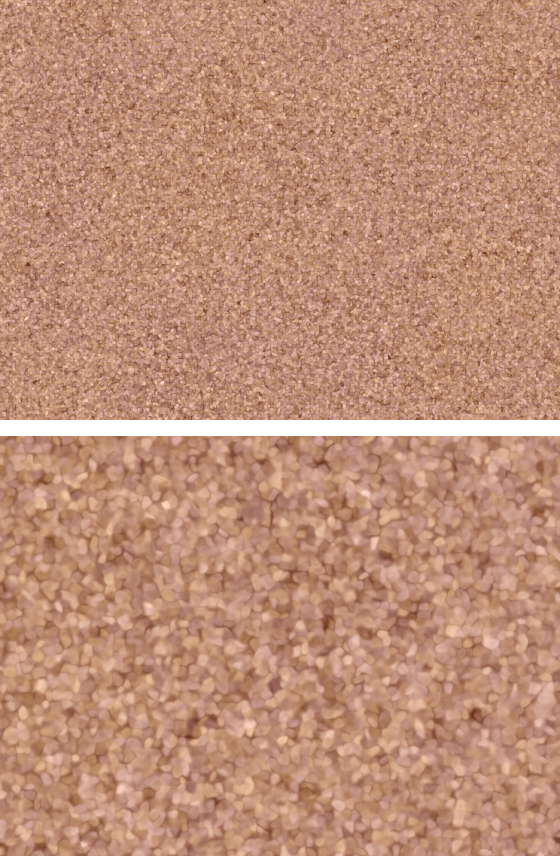
Top, the full canvas; bottom, a detail of the centre.
This texture is drawn by a Shadertoy shader. Its source:

```glsl
// Fine pinkish sandstone: packed soft-edged grains with shadow specks and faint broad mottling.

const vec3 SAND = vec3(0.758, 0.567, 0.474);
const vec3 TONE_AXIS = vec3(0.90, 1.00, 0.99);
const vec3 OCHRE_AXIS = vec3(0.15, 0.10, -1.00);
const float GRAINS_PER_HEIGHT = 138.0;
const float EDGE_SOFTNESS = 0.15;

vec3 hash3(vec2 p, float seed) {
    vec3 q = fract(vec3(p.xyx + seed) * vec3(0.1031, 0.1030, 0.0973));
    q += dot(q, q.yxz + 33.33);
    return fract((q.xxy + q.yzz) * q.zyx);
}

float cornerGradient(vec2 cell, vec2 offset, float seed) {
    float angle = 6.2832 * hash3(cell, seed).x;
    return dot(vec2(cos(angle), sin(angle)), offset);
}

// Gradient noise, roughly -0.7 to 0.7
float gradientNoise(vec2 p, float seed) {
    vec2 i = floor(p), f = fract(p);
    vec2 u = f * f * f * (f * (f * 6.0 - 15.0) + 10.0);
    vec2 e = vec2(0.0, 1.0);
    float bottom = mix(cornerGradient(i, f, seed),
                       cornerGradient(i + e.yx, f - e.yx, seed), u.x);
    float top = mix(cornerGradient(i + e.xy, f - e.xy, seed),
                    cornerGradient(i + e.yy, f - e.yy, seed), u.x);
    return mix(bottom, top, u.y);
}

float fractalNoise(vec2 p, float seed) {
    float sum = 0.0, amplitude = 0.6;
    for (int octave = 0; octave < 4; octave++) {
        sum += amplitude * gradientNoise(p, seed + float(octave) * 7.0);
        p = p * 2.03 + 11.7;
        amplitude *= 0.55;
    }
    return sum;
}

// Tone and ochre shift of one grain, with rare dark and pale minerals
vec2 grainPaint(vec2 cell) {
    vec3 h = hash3(cell, 41.0), rare = hash3(cell, 73.0);
    float tone = 0.175 * (h.x + h.y - 1.0);
    tone -= 0.22 * rare.y * step(0.985, rare.x);
    tone += 0.14 * rare.y * step(0.965, rare.z);
    return vec2(tone, 0.08 * (h.z - 0.5));
}

// Distance to a grain centre, stretched along its own axis
float grainDistance(vec2 offset, vec3 shape) {
    float angle = 3.1416 * shape.x;
    vec2 axis = vec2(cos(angle), sin(angle));
    vec2 local = vec2(dot(offset, axis), dot(offset, vec2(-axis.y, axis.x)));
    float stretch = mix(1.0, 1.35, shape.y);
    return length(local * vec2(1.0 / stretch, stretch)) - 0.25 * (shape.z - 0.5);
}

// Packed grains: x = tone, y = ochre shift, z = shade between grains
vec3 grainLayer(vec2 p, float softness) {
    vec2 home = floor(p), paint = vec2(0.0);
    float total = 0.0, nearest = 9.0;
    for (int y = -1; y <= 1; y++) {
        for (int x = -1; x <= 1; x++) {
            vec2 cell = home + vec2(x, y);
            vec2 centre = cell + 0.1 + 0.8 * hash3(cell, 5.0).xy;
            float d = grainDistance(p - centre, hash3(cell, 19.0));
            float weight = exp(-d / softness);
            paint += weight * grainPaint(cell);
            total += weight;
            nearest = min(nearest, d);
        }
    }
    return vec3(paint / total, smoothstep(0.3, 0.8, nearest));
}

void mainImage(out vec4 fragColor, in vec2 fragCoord) {
    vec2 uv = fragCoord / iResolution.y;
    vec2 p = uv * GRAINS_PER_HEIGHT;

    // Warping roughens the outlines and keeps the packing irregular
    p += 0.35 * vec2(gradientNoise(p * 0.9, 3.0), gradientNoise(p * 0.9, 9.0));
    vec3 grains = grainLayer(p, EDGE_SOFTNESS);

    // Broad patches of brightness, hue and grain contrast
    float mottle = fractalNoise(uv * 4.5, 13.0);
    float hueDrift = fractalNoise(uv * 3.0, 57.0);
    float contrast = 1.0 + 0.3 * fractalNoise(uv * 3.5, 91.0);

    // Only some gaps fall into deep shade
    float gapDepth = 0.17 * max(0.0, 0.7 + 1.5 * gradientNoise(p * 0.5, 29.0));
    float speckle = 0.085 * gradientNoise(p * 1.4, 37.0);

    float tone = contrast * (grains.x - gapDepth * grains.z + speckle);
    tone += 0.016 + 0.028 * mottle;
    float ochre = grains.y + 0.04 * hueDrift;

    vec3 color = SAND + tone * TONE_AXIS + ochre * OCHRE_AXIS;
    fragColor = vec4(clamp(color, 0.0, 1.0), 1.0);
}
```
